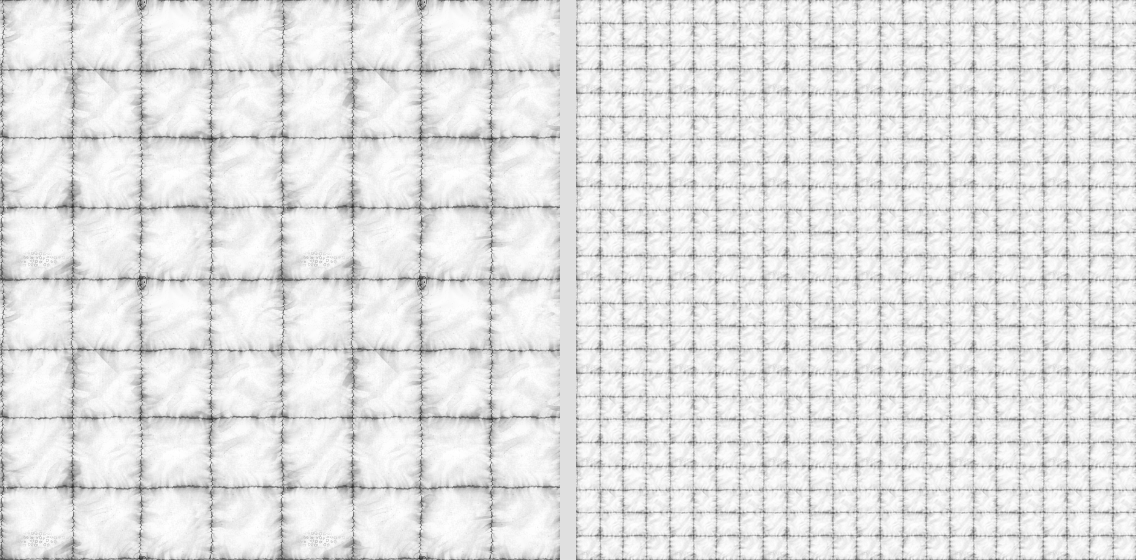
Left, the tile; right, the same tile 3 across and 3 down.
A WebGL 1 fragment shader for this texture:

```glsl
precision highp float;
uniform vec2 u_resolution;

const float TAU = 6.28319;

vec2 hash2(vec2 p) {
  return fract(sin(vec2(dot(p, vec2(127.1, 311.7)), dot(p, vec2(269.5, 183.3)))) * 43758.5);
}

float cornerSlope(vec2 cell, vec2 offset, vec2 period) {
  float angle = TAU * hash2(mod(cell, period)).x;
  return dot(vec2(cos(angle), sin(angle)), offset);
}

// Gradient noise that wraps at a whole-number period
float noise(vec2 p, vec2 period) {
  vec2 i = floor(p), f = fract(p), e = vec2(1.0, 0.0);
  vec2 s = f * f * f * (f * (f * 6.0 - 15.0) + 10.0);
  float low = mix(cornerSlope(i, f, period), cornerSlope(i + e.xy, f - e.xy, period), s.x);
  float high = mix(cornerSlope(i + e.yx, f - e.yx, period), cornerSlope(i + 1.0, f - 1.0, period), s.x);
  return mix(low, high, s.y);
}

// Offset from a spot that recurs every four cells
vec2 fromSpot(vec2 p, vec2 spot) {
  return mod(p - spot + 2.0, 4.0) - 2.0;
}

// Darkening by one family of parallel seams: halo, puckers, stitches, thread
float seamShade(float along, float across, float seed, float stitch, float thickness, float pixel) {
  vec2 s = vec2(along, across);
  float wobble = 0.025 * noise(s * vec2(2.0, 1.0) + seed, vec2(8.0, 4.0))
    + 0.02 * noise(s * vec2(7.0, 1.0) + seed, vec2(28.0, 4.0));
  float offset = fract(across + wobble + 0.5) - 0.5;
  float d = abs(offset);
  float lean = along + 1.2 * d * noise(s * 2.0 + seed + 0.3, vec2(8.0));
  float broad = noise(vec2(lean * 8.0, across * 2.0) + seed, vec2(32.0, 8.0));
  float narrow = noise(vec2(lean * 18.0, across * 4.0) + seed, vec2(72.0, 16.0));
  float pucker = smoothstep(-0.25, 0.5, broad + 0.7 * narrow);
  float reach = 8.0 + 3.0 * noise(s * 3.0 + seed, vec2(12.0));
  float halo = (0.05 + 0.15 * pucker) * exp(-d * reach);
  float gather = (0.06 + 0.16 * pucker) * exp(-d * 26.0);
  float phase = TAU * (along * 14.0 + 0.8 * narrow + 0.5 * broad);
  float tick = smoothstep(0.0, 0.9, cos(phase + TAU * d * 7.0 + 2.0 * sign(offset)));
  float stitches = stitch * (tick - 0.2) * exp(-d * 34.0);
  float width = thickness * (0.8 + abs(broad));
  float braid = abs(offset + 0.03 * stitch * sin(phase));
  float thread = 1.0 - smoothstep(width - 0.4 * pixel, width + 0.8 * pixel, braid);
  return halo + gather + stitches + thread * (0.25 + 0.2 * narrow);
}

void main() {
  float pixel = 8.0 / u_resolution.y;
  vec2 q = gl_FragCoord.xy / u_resolution * 8.0 - vec2(0.04, 0.02);

  // Slightly uneven cell sizes
  q += vec2(0.013 - 0.016 * cos(TAU * 0.25 * (q.x - 0.5)), -0.02 * sin(TAU * 0.25 * (q.y - 0.4)));
  float grey = 0.987;

  // Soft diagonal folds across the padded cells
  vec2 bend = vec2(noise(q * 2.0 + 0.37, vec2(8.0)), noise(q * 2.0 + 3.61, vec2(8.0)));
  vec2 w = q + 0.2 * bend;
  float fold = noise(vec2(w.x + w.y, 3.0 * (w.x - w.y)) + 0.43, vec2(4.0, 12.0));
  float counterFold = noise(vec2(2.0 * (w.x + w.y), w.x - w.y) + 0.71, vec2(8.0, 4.0));
  grey -= 0.05 * smoothstep(0.05, 0.5, fold) + 0.035 * smoothstep(0.1, 0.5, counterFold);

  // Creases with one crisp edge, and faint crumpling
  float crumple = noise(vec2(2.0 * (w.x + w.y), 5.0 * (w.x - w.y)) + 0.83, vec2(8.0, 20.0));
  float crease = smoothstep(0.1, 0.17, crumple) * (1.0 - smoothstep(0.15, 0.5, crumple));
  grey -= 0.045 * crease * smoothstep(0.0, 0.35, noise(q * 2.0 + 0.19, vec2(8.0)));
  grey -= 0.04 * crumple + 0.03 * noise(w * 7.0 + 0.41, vec2(28.0));

  // Smudged creases reaching in from the upright seams
  float side = abs(fract(q.x + 0.5) - 0.5);
  float smudge = noise(vec2(w.x * 4.0, w.y * 8.0 - w.x * 3.0) + 0.57, vec2(16.0, 32.0));
  float smudgeArea = smoothstep(0.0, 0.35, noise(q * vec2(1.0, 2.0) + 0.29, vec2(4.0, 8.0)));
  float smudgeTone = smoothstep(0.06, 0.22, smudge) * (1.0 - 0.5 * smoothstep(0.2, 0.6, smudge));
  grey -= 0.17 * smudgeTone * smudgeArea * exp(-side * side * 22.0);

  // Bright worn patch and one sharp slanted fold
  vec2 patchPos = abs(fromSpot(q, vec2(2.42, 3.74))) - vec2(0.36, 0.14);
  float worn = 1.0 - smoothstep(-0.03, 0.06, max(patchPos.x, patchPos.y) + 0.06 * bend.x);
  grey = mix(grey, 1.01, 0.9 * worn);
  vec2 slant = fromSpot(q, vec2(1.4, 2.92));
  float slantSide = slant.y + 1.1 * slant.x + 0.08 * bend.y;
  grey -= 0.2 * smoothstep(-0.015, 0.02, slantSide) * exp(-max(slantSide, 0.0) * 12.0)
    * exp(-dot(slant, slant) * 14.0);

  // Bubbled stain low in one cell
  vec2 stain = fromSpot(q, vec2(0.53, 0.25)) / vec2(0.42, 0.15);
  float stainArea = 1.0 - smoothstep(0.4, 1.1, length(stain) + 0.7 * bend.x);
  vec2 stainGrid = q * 18.0 + 0.5 * vec2(noise(q * 9.0 + 0.3, vec2(36.0)), noise(q * 9.0 + 5.6, vec2(36.0)));
  vec2 jitter = hash2(mod(floor(stainGrid), 72.0));
  float bubble = length(fract(stainGrid) - 0.35 - 0.3 * jitter) - 0.12 - 0.2 * jitter.y;
  float rim = 1.0 - smoothstep(0.04, 0.16 + 8.0 * pixel, abs(bubble));
  grey += stainArea * (0.04 * step(bubble, 0.0) - 0.16 * rim * step(0.2, jitter.x));

  // Fine cloth grain and sparse specks
  grey += 0.025 * noise(q * 22.0 + 0.5, vec2(88.0)) + 0.035 * noise(q * 45.0 + 0.7, vec2(180.0));
  vec2 speckSeed = hash2(mod(floor(q * 24.0), 96.0) + 17.0);
  float speck = length(fract(q * 24.0) - 0.3 - 0.4 * speckSeed.yx);
  grey -= 0.06 * step(0.97, speckSeed.x) * (1.0 - smoothstep(0.1, 0.2 + 12.0 * pixel, speck));

  // Seams, the upright ones with bolder stitches, the level ones with a firmer thread
  grey = min(grey, 1.0);
  grey *= 1.0 - clamp(seamShade(q.y, q.x, 0.33, 0.24, 0.005, pixel), 0.0, 0.55);
  grey *= 1.0 - clamp(seamShade(q.x, q.y, 5.67, 0.1, 0.009, pixel), 0.0, 0.55);

  // Tangled thread at one crossing
  vec2 knot = fromSpot(q, vec2(2.02, -0.05));
  knot += 0.1 * vec2(noise(q * 9.0 + 0.2, vec2(36.0)), noise(q * 9.0 + 9.4, vec2(36.0)));
  float tangle = 1.0 - smoothstep(0.2, 0.7, abs(sin(length(knot * vec2(1.0, 0.6)) * 60.0)));
  grey *= 1.0 - 0.6 * tangle * exp(-dot(knot * knot, vec2(160.0, 60.0)));

  gl_FragColor = vec4(vec3(clamp(grey, 0.0, 1.0)), 1.0);
}
```
